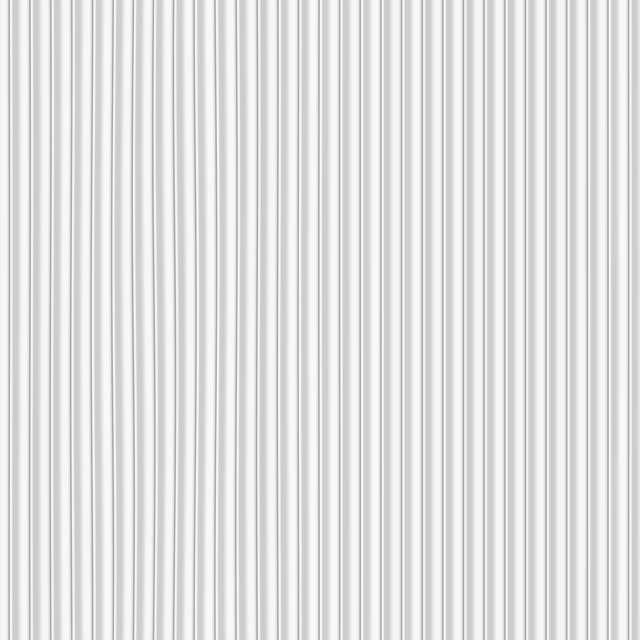
This texture is drawn by a Shadertoy shader. Its source:

```glsl
const float TAU = 6.2831853;
const float RIBS = 31.0;          // vertical ribs across the canvas
const float FIRST_GROOVE = 0.45;  // position of the first groove, in ribs
const vec3 LIGHT  = vec3(0.97);
const vec3 MID    = vec3(0.89);
const vec3 SHADE  = vec3(0.805);
const vec3 GROOVE = vec3(0.65);

float hash(float n) {
    return fract(sin(n * 12.9898) * 43758.5453);
}

// Slight bowing, strongest left of centre; periodic in both axes
float bow(vec2 uv, float amount) {
    float envelope = pow(0.5 + 0.5 * cos(TAU * (uv.x - 0.25)), 3.0);
    return amount * envelope * cos(TAU * (uv.y - 3.0 * (uv.x - 0.306)));
}

// Shading across one rib: t runs from groove to groove
vec3 ribColor(float t, float pixel) {
    // Shaded flank rising to the bright crest
    vec3 color = mix(SHADE, LIGHT, smoothstep(0.34, 0.65, t));

    // Thin bright lip beside the groove
    color = mix(LIGHT, color, smoothstep(0.10, 0.19, t));

    // Falloff at the far side of the crest
    color = mix(color, MID, smoothstep(0.83, 0.94, t));

    // Narrow dark groove
    float grooveDistance = min(t, 1.0 - t);
    float outerEdge = max(0.075, 1.2 * pixel);
    return mix(GROOVE, color, smoothstep(0.0, outerEdge, grooveDistance));
}

void mainImage(out vec4 fragColor, in vec2 fragCoord) {
    vec2 uv = fragCoord / iResolution.xy;
    float pixel = RIBS / iResolution.x;
    float position = (uv.x + bow(uv, 0.0017)) * RIBS - FIRST_GROOVE;
    float rib = mod(floor(position), RIBS);

    // Faint tone difference between ribs
    float tone = 1.0 + 0.012 * (hash(rib + 1.0) - 0.5);
    vec3 color = ribColor(fract(position), pixel) * tone;
    fragColor = vec4(color, 1.0);
}
```
